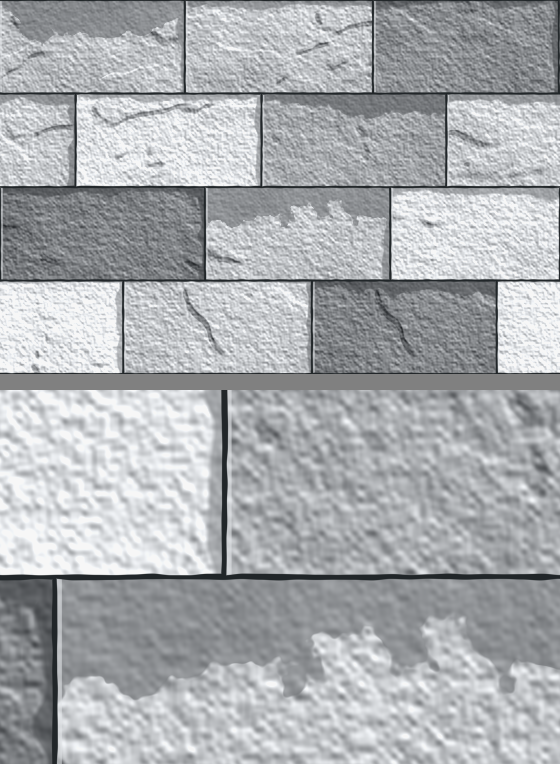
Top: the whole. Bottom: its middle third, enlarged.
Reproduce this texture procedurally as a Shadertoy shader.

```glsl
// Split-face stone cladding: four staggered courses of rough grey blocks lit from the upper right.

const float ROWS = 4.0;
const float ASPECT = 1.5;                 // canvas width in units of its height
const vec2 LIGHT_DIR = vec2(0.5, 0.86);
const float LIGHT_STEP = 0.004;           // offset used to measure slope
const float SHADOW_REACH = 0.016;         // length of shadows below ledges
const float RELIEF_GAIN = 0.95;
const float GRAIN_SCALE = 90.0;
const float GAP_HALF_WIDTH = 0.0021;
const float RIM_WIDTH = 0.0035;
const vec3 GAP_COLOR = vec3(0.13, 0.15, 0.16);
const vec3 COOL_TINT = vec3(-0.010, 0.001, 0.014);

// Per course, from the top: left edges of the blocks, their tones, and depth of the shaded top.
const vec3 JOINTS[4] = vec3[4](vec3(0.330, 0.666, 0.998), vec3(0.135, 0.467, 0.797),
                               vec3(0.000, 0.366, 0.697), vec3(0.220, 0.557, 0.887));
const vec3 TONES[4] = vec3[4](vec3(0.76, 0.57, 0.76), vec3(0.91, 0.64, 0.78),
                              vec3(0.49, 0.77, 0.88), vec3(0.79, 0.53, 0.91));
const vec3 SHADE[4] = vec3[4](vec3(0.08, 0.06, 0.27), vec3(0.05, 0.15, 0.08),
                              vec3(0.06, 0.29, 0.08), vec3(0.02, 0.13, 0.02));

float hash(vec2 p) {
    return fract(sin(dot(p, vec2(127.1, 311.7))) * 43758.55);
}

float noise(vec2 p) {
    vec2 i = floor(p), f = fract(p);
    f = f * f * (3.0 - 2.0 * f);
    return mix(mix(hash(i), hash(i + vec2(1, 0)), f.x),
               mix(hash(i + vec2(0, 1)), hash(i + vec2(1, 1)), f.x), f.y);
}

float fbm(vec2 p) {
    float sum = 0.0, amp = 0.53;
    for (int i = 0; i < 4; i++) {
        sum += amp * noise(p);
        p = mat2(1.6, 1.2, -1.2, 1.6) * p + 3.7;
        amp *= 0.5;
    }
    return sum;
}

// Broken steps in the stone, running along a slanted bedding direction
float ledge(vec2 p, float seed) {
    float angle = (seed - 0.6) * 1.3;
    vec2 dir = vec2(cos(angle), sin(angle));
    vec2 bed = vec2(dot(p, dir) * 4.5, dot(p, vec2(-dir.y, dir.x)) * 8.0);
    float n = fbm(bed + seed * 37.0);
    float strength = smoothstep(0.3, 0.65, noise(p * 7.0 + seed * 19.0));
    return strength * smoothstep(0.50, 0.56, n);
}

float relief(vec2 p, float seed) {
    float grain = 0.42 * noise(p * GRAIN_SCALE) + 0.32 * noise(p * GRAIN_SCALE * 1.9 + 5.0);
    float lumps = 1.5 * fbm(p * 9.0 + seed * 23.0);
    return grain + lumps + 0.38 * ledge(p, seed);
}

void mainImage(out vec4 fragColor, in vec2 fragCoord) {
    vec2 uv = fragCoord / iResolution.xy;
    float pixel = 1.0 / iResolution.y;

    // Find the course and the block, wrapping across the side edges
    float down = (1.0 - uv.y) * ROWS;
    int row = int(clamp(floor(down), 0.0, ROWS - 1.0));
    float fromTop = down - float(row);
    int block = 0;
    float along = 0.0, width = 1.0;
    for (int k = 0; k < 3; k++) {
        float left = JOINTS[row][k];
        float span = fract(JOINTS[row][(k + 1) % 3] - left);
        float offset = fract(uv.x - left);
        if (offset < span) {
            block = k;
            along = offset * ASPECT;
            width = span * ASPECT;
        }
    }
    float seed = hash(vec2(float(row) + 1.0, float(block) + 4.0));
    float tone = TONES[row][block];
    float shadeDepth = SHADE[row][block];
    vec2 p = vec2(along, uv.y);

    // Directional light on the relief, with shadows below the ledges
    float lit = relief(p, seed) - relief(p + LIGHT_DIR * LIGHT_STEP, seed);
    float ledgeRise = ledge(p + LIGHT_DIR * SHADOW_REACH, seed) - ledge(p, seed);
    float ledgeShadow = smoothstep(0.2, 0.8, ledgeRise);

    // Ragged shade under the top lip
    float lip = shadeDepth * (0.3 + 1.4 * noise(vec2(along * 8.0, seed * 31.0))
              + 1.8 * (fbm(p * 22.0 + seed * 11.0) - 0.5));
    float shaded = 1.0 - smoothstep(lip - 0.015, lip + 0.015, fromTop);

    // Recessed strip at the right end of some blocks
    float recess = 0.018 * step(0.5, hash(vec2(seed, 7.0))) * (0.3 + noise(vec2(uv.y * 30.0, seed * 9.0)));
    float side = 1.0 - smoothstep(recess - 0.003, recess + 0.003, width - along);
    float shadow = max(max(shaded, side), ledgeShadow);

    float value = tone + 0.16 * (fbm(p * 5.0 + seed * 13.0) - 0.5);
    value *= 1.0 - 0.27 * shadow;
    value += lit * RELIEF_GAIN * mix(1.0, 0.4, max(shaded, side)) * (0.5 + 0.5 * tone);

    // Bright rim on left edges, then dark gaps with slightly worn outlines
    float wear = 0.0016 * (noise(p * 60.0 + 8.0) - 0.5);
    float rim = 1.0 - smoothstep(RIM_WIDTH, RIM_WIDTH + 1.5 * pixel, along - GAP_HALF_WIDTH);
    value = mix(value, 0.90, rim * 0.6);
    float sideGap = min(along, width - along);
    float rowGap = min(fromTop, 1.0 - fromTop) / ROWS;
    float gapDistance = min(sideGap, rowGap) + wear;
    float stone = smoothstep(GAP_HALF_WIDTH - 0.5 * pixel, GAP_HALF_WIDTH + pixel, gapDistance);

    vec3 color = clamp(vec3(value) + COOL_TINT, 0.1, 0.97);
    fragColor = vec4(mix(GAP_COLOR, color, stone), 1.0);
}
```
